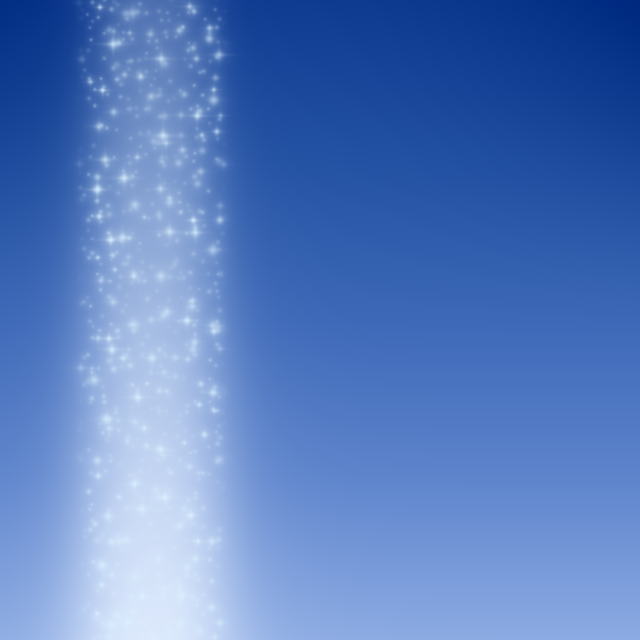
Write a Shadertoy shader that draws this background.

```glsl
// A deep blue sky gradient crossed by a soft vertical column of light.
// The column is a widening falloff around one axis; its sparkles come from
// jittered grids of hashed stars, each a round core with a cross flare.

const float AXIS_X = 0.238;
const vec3 LIGHT = vec3(0.90, 0.94, 1.00);
const vec3 SPARKLE = vec3(0.86, 0.95, 1.00);

// Sine-free hash: three random values per cell.
vec3 hash3(vec2 cell, float seed) {
    vec3 q = fract(vec3(cell.xyx + seed) * vec3(0.1031, 0.1030, 0.0973));
    q += dot(q, q.yxz + 33.33);
    return fract((q.xxy + q.yzz) * q.zyx);
}

// Vertical sky gradient, with darker upper corners.
vec3 sky(vec2 p, float aspect) {
    vec3 stops[5] = vec3[5](
        vec3(0.55, 0.67, 0.89), vec3(0.37, 0.52, 0.80),
        vec3(0.24, 0.41, 0.72), vec3(0.14, 0.32, 0.64),
        vec3(0.055, 0.23, 0.565));
    vec3 color = stops[0];
    for (int i = 0; i < 4; i++) {
        color = mix(color, stops[i + 1], clamp(p.y * 4.0 - float(i), 0.0, 1.0));
    }
    float side = abs(p.x / aspect - 0.46) * 2.0;
    float corner = side * side * smoothstep(0.45, 1.0, p.y);
    return color - corner * vec3(0.06, 0.065, 0.06);
}

// Opacity of the light column: bright core plus a wide halo.
float column(vec2 p) {
    float d = abs(p.x - AXIS_X);
    float fall = 1.0 - p.y;
    float coreWidth = mix(0.092, 0.130, fall);
    float haloWidth = mix(0.11, 0.19, fall);
    float core = exp(-pow(d / coreWidth, 2.8)) * mix(0.24, 0.66, fall);
    float halo = exp(-pow(d / haloWidth, 2.0)) * mix(0.05, 0.24, fall);
    return core + halo;
}

// One star: soft disc, faint glow and a horizontal-vertical flare.
float star(vec2 d, float radius, float flare) {
    vec2 a = abs(d) / radius;
    float r2 = dot(a, a);
    float disc = exp(-r2 * 0.9) + 0.22 * exp(-r2 * 0.12);
    float across = exp(-a.y * a.y * 5.0 - a.x * 0.55);
    float upright = exp(-a.x * a.x * 5.0 - a.y * 0.75);
    return disc + flare * (across + upright);
}

// A jittered grid of stars confined to the column.
float starField(vec2 p, float size, float radius, float flare,
                float density, float seed) {
    vec2 home = floor(p / size);
    float sum = 0.0;
    for (int j = -1; j <= 1; j++) {
        for (int i = -1; i <= 1; i++) {
            vec2 cell = home + vec2(i, j);
            vec3 place = hash3(cell, seed);
            vec3 look = hash3(cell, seed + 57.0);
            vec2 center = (cell + 0.1 + 0.8 * place.xy) * size;
            float offset = abs(center.x - AXIS_X);
            float inside = 1.0 - smoothstep(0.095, 0.118, offset);
            float rim = mix(0.55, 1.0, smoothstep(0.03, 0.09, offset));
            float shown = step(place.z, density) * inside * rim;
            float scale = radius * mix(0.65, 1.25, look.x);
            vec2 d = p - center;
            // Fade out before the searched neighborhood ends.
            float window = 1.0 - smoothstep(0.75, 1.05, length(d) / size);
            sum += shown * mix(0.35, 1.0, look.y) * window
                 * star(d, scale, flare * look.z);
        }
    }
    return sum;
}

void mainImage(out vec4 fragColor, in vec2 fragCoord) {
    vec2 p = fragCoord / iResolution.y;
    float aspect = iResolution.x / iResolution.y;

    // Sky and light column
    vec3 color = mix(sky(p, aspect), LIGHT, column(p));

    // Large flared stars, medium stars, then fine dust
    float sparkle = starField(p, 0.046, 0.0055, 0.85, 0.68, 11.0);
    sparkle += 0.65 * starField(p, 0.027, 0.0042, 0.35, 0.45, 83.0);
    sparkle += 0.38 * starField(p, 0.015, 0.0028, 0.0, 0.50, 149.0);
    color = mix(color, SPARKLE, 1.0 - exp(-sparkle * 1.2));

    fragColor = vec4(clamp(color, 0.0, 1.0), 1.0);
}
```
